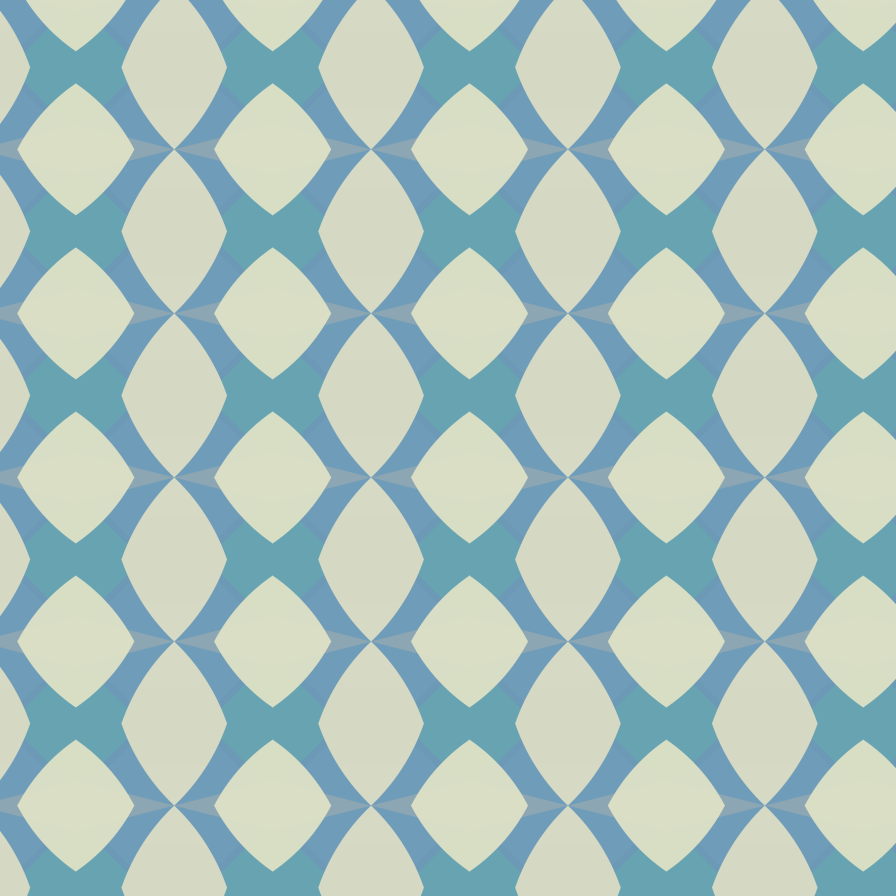
Write a WebGL 2 fragment shader that draws this pattern.

```glsl
#version 300 es
precision highp float;
// Draws rows of cream lenses and rounded diamonds over teal and blue facets.

uniform vec2 u_resolution;
out vec4 fragColor;

const vec2 PERIOD = vec2(0.2197, 0.1831);
const vec2 DIAMOND_ORIGIN = vec2(0.0846, 0.8333);

const vec3 BLUE = vec3(0.437, 0.612, 0.722);
const vec3 DEEP_BLUE = vec3(0.425, 0.600, 0.712);
const vec3 TEAL = vec3(0.408, 0.640, 0.700);
const vec3 GREY = vec3(0.548, 0.652, 0.702);
const vec3 DIAMOND_CREAM = vec3(0.878, 0.888, 0.775);
const vec3 LENS_CREAM = vec3(0.840, 0.855, 0.770);

// Offset from the nearest point of a lattice that passes through origin.
vec2 latticeOffset(vec2 p, vec2 origin) {
    vec2 cell = (p - origin) / PERIOD;
    return (fract(cell + 0.5) - 0.5) * PERIOD;
}

// Signed distance to a four-cornered shape whose sides bulge out as arcs.
float bulgedRhombus(vec2 p, vec2 halfSize, float bulge) {
    float halfChord = 0.5 * length(halfSize);
    float radius = (halfChord * halfChord + bulge * bulge) / (2.0 * bulge);
    vec2 outward = normalize(halfSize.yx);
    vec2 center = 0.5 * halfSize - outward * (radius - bulge);
    return length(abs(p) - center) - radius;
}

// Signed distance to the sides of a straight rhombus.
float rhombus(vec2 p, vec2 halfSize) {
    return dot(abs(p) - vec2(halfSize.x, 0.0), normalize(halfSize.yx));
}

// Smooth coverage of a shape, given its distance and the pixel size.
float coverage(float dist, float pixel) {
    return 1.0 - smoothstep(-0.7 * pixel, 0.7 * pixel, dist);
}

void main() {
    vec2 p = gl_FragCoord.xy / u_resolution.y;
    float pixel = 1.0 / u_resolution.y;

    vec2 diamondPos = latticeOffset(p, DIAMOND_ORIGIN);
    vec2 lensPos = latticeOffset(p, DIAMOND_ORIGIN + 0.5 * PERIOD);
    vec2 tealPos = latticeOffset(p, DIAMOND_ORIGIN + vec2(0.0, 0.5 * PERIOD.y));

    // Flat facets of the ground.
    vec3 color = BLUE;
    color = mix(color, DEEP_BLUE, coverage(rhombus(tealPos, vec2(0.085)), pixel));
    color = mix(color, TEAL, coverage(rhombus(tealPos, vec2(0.0742)), pixel));
    color = mix(color, GREY, coverage(rhombus(diamondPos, vec2(0.1098, 0.0280)), pixel));

    // Diamonds let a little of the facets show through.
    float diamond = bulgedRhombus(diamondPos, vec2(0.0653, 0.0736), 0.0061);
    color = mix(color, mix(color, DIAMOND_CREAM, 0.93), coverage(diamond, pixel));

    // Lenses touch tip to tip and are faintly greyer in the middle.
    float lens = bulgedRhombus(lensPos, vec2(0.0589, 0.09155), 0.0066);
    float middle = 1.0 - smoothstep(0.0, 0.09, abs(lensPos.y));
    vec3 lensColor = LENS_CREAM - 0.006 * middle;
    color = mix(color, lensColor, coverage(lens, pixel));

    fragColor = vec4(color, 1.0);
}
```
